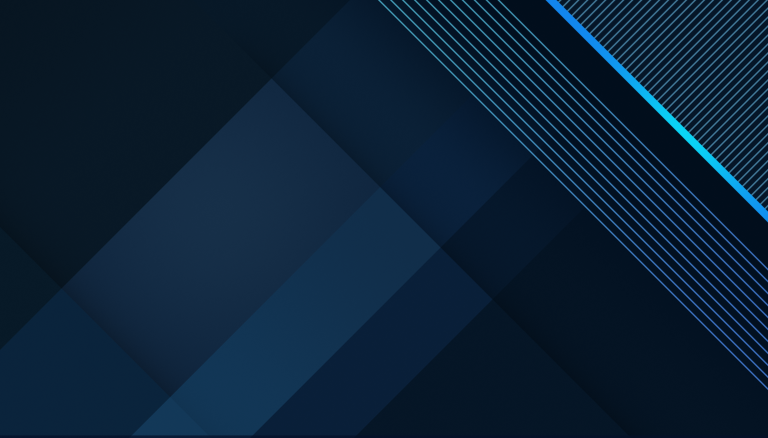
A WebGL 1 fragment shader for this background:

```glsl
precision highp float;
uniform vec2 u_resolution;

// Smooth step across a diagonal edge, about one pixel wide
float edge(float at, float v) {
  float w = 1.0 / u_resolution.y;
  return smoothstep(at - w, at + w, v);
}

// Antialiased stripe of the given half width around zero
float stripe(float v, float halfWidth) {
  float w = 1.0 / u_resolution.y;
  return 1.0 - smoothstep(halfWidth - w, halfWidth + w, abs(v));
}

// Distance to the nearest line of a repeating set
float repeatLine(float v, float gap) {
  return mod(v + 0.5 * gap, gap) - 0.5 * gap;
}

// Soft shadow cast on the far side of an edge
float shadow(float v, float reach) {
  return edge(0.0, v) * exp(-max(v, 0.0) / reach);
}

float hash(vec2 p) {
  return fract(sin(dot(p, vec2(12.99, 78.23))) * 43758.5);
}

void main() {
  vec2 p = gl_FragCoord.xy / u_resolution.y;
  float rise = p.x + 1.0 - p.y;  // constant along rising diagonals
  float fall = p.x - 1.0 + p.y;  // constant along falling diagonals

  // Rising bands, separately shaded on each side of the main fold
  float band1 = edge(0.799, rise);
  float band2 = edge(1.295, rise);
  float band3 = edge(1.571, rise);
  float outside = edge(1.808, rise);
  float fold = edge(0.441, fall);
  float cornerFold = 1.0 - edge(-0.518, fall);

  // The second band brightens toward its lower end
  vec3 bright = mix(vec3(0.07, 0.215, 0.34), vec3(0.066, 0.18, 0.29),
                    smoothstep(-0.5, 0.44, fall));
  vec3 left = mix(vec3(0.033, 0.096, 0.15), vec3(0.054, 0.138, 0.235), band1);
  left = mix(left, bright, band2);
  left = mix(left, vec3(0.036, 0.122, 0.222), band3);
  left = mix(left, vec3(0.021, 0.085, 0.15), outside);

  vec3 right = mix(vec3(0.03, 0.096, 0.155), vec3(0.042, 0.128, 0.215), band1);
  right = mix(right, vec3(0.038, 0.13, 0.235), band2);
  right = mix(right, vec3(0.024, 0.094, 0.172), band3);
  right = mix(right, vec3(0.018, 0.078, 0.14), outside);
  right = mix(right, vec3(0.005, 0.06, 0.125), smoothstep(0.6, 1.1, fall));

  vec3 corner = mix(vec3(0.03, 0.1, 0.155), vec3(0.04, 0.14, 0.235), band1);
  corner = mix(corner, vec3(0.073, 0.22, 0.345), band2);

  vec3 color = mix(left, right, fold);
  color = mix(color, corner, cornerFold);

  // Pale glow inside the widest panel
  float panel = band1 * (1.0 - band2) * (1.0 - fold) * (1.0 - cornerFold);
  vec2 toGlow = p - vec2(0.49, 0.52);
  float glow = exp(-9.0 * dot(toGlow, toGlow));
  color += vec3(0.034, 0.048, 0.05) * glow * panel;

  // Fold shadows and darkening toward the top left
  color *= 1.0 - 0.2 * shadow(fall - 0.441, 0.045) * smoothstep(0.5, 0.85, rise);
  color *= 1.0 - 0.22 * shadow(fall + 0.518, 0.06) * (1.0 - 0.7 * band2);
  color *= 1.0 - 0.12 * smoothstep(0.6, 0.0, rise);

  // Dark ribbon and hatched corner
  color = mix(color, vec3(0.005, 0.055, 0.11), smoothstep(1.08, 1.17, fall));
  float hatchArea = edge(1.26, fall);
  float hatch = stripe(repeatLine(rise - 1.28, 0.0205), 0.0024);
  color = mix(color, vec3(0.02, 0.085, 0.155), hatchArea);
  color = mix(color, vec3(0.28, 0.51, 0.64), hatch * hatchArea * 0.9);

  // Eleven fine falling lines, cyan shifting to blue
  float group = step(0.85, fall) * step(fall, 1.15);
  float fine = stripe(repeatLine(fall - 0.865, 0.0273), 0.0023) * group;
  vec3 fineColor = mix(vec3(0.3, 0.69, 0.8), vec3(0.27, 0.5, 0.86),
                       smoothstep(0.9, 2.5, rise));
  color = mix(color, fineColor, fine * 0.85);

  // Bright bar with a cyan highlight at its middle
  float highlight = exp(-14.0 * (rise - 1.87) * (rise - 1.87));
  vec3 barColor = mix(vec3(0.07, 0.52, 0.93), vec3(0.04, 0.83, 0.96), highlight);
  color = mix(color, barColor, stripe(fall - 1.258, 0.0125));

  // Thin base strip and faint dither against banding
  color = mix(color, vec3(0.015, 0.06, 0.16), 0.7 * (1.0 - edge(0.006, p.y)));
  color += (hash(gl_FragCoord.xy) - 0.5) / 255.0;
  gl_FragColor = vec4(color, 1.0);
}
```
